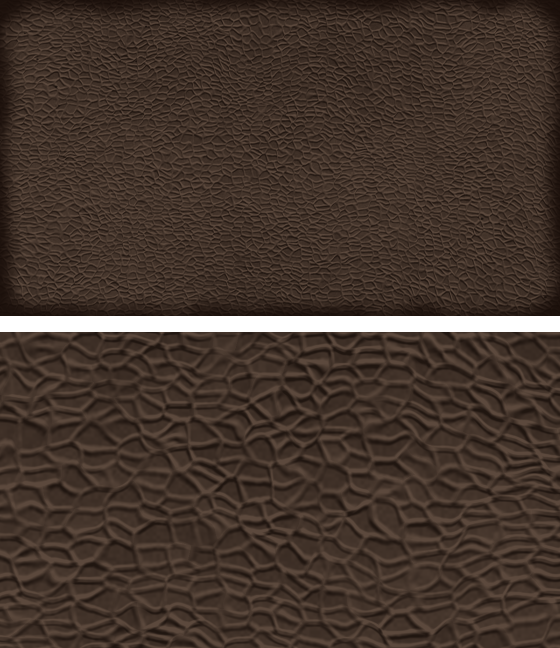
Top, the full canvas; bottom, a detail of the centre.
Write a Shadertoy shader that draws this texture.

```glsl
const vec3 DARK_HIDE = vec3(0.160, 0.115, 0.090);
const vec3 LIGHT_HIDE = vec3(0.335, 0.265, 0.220);
const vec3 BURNT_EDGE = vec3(0.095, 0.052, 0.034);
const vec3 PIT_COLOR = vec3(0.085, 0.055, 0.040);
const vec2 GRAIN_SIZE = vec2(0.030, 0.0165);  // in canvas heights
const float CREASE_WIDTH = 0.34;
const float CREASE_LIGHT = 0.68;
const float CREASE_SHADOW = 0.60;
const float SHADOW_DROP = 0.0055;
const float BASE_TONE = 0.50;
const float PIT_SPACING = 0.06;
const float PIT_CHANCE = 0.42;
const float PIT_RADIUS = 0.0048;
const int SAMPLES = 2;

float hash(vec2 p) {
    vec3 q = fract(vec3(p.xyx) * 0.1031);
    q += dot(q, q.yzx + 33.33);
    return fract((q.x + q.y) * q.z);
}

vec2 hash2(vec2 p) {
    return vec2(hash(p), hash(p + 57.3));
}

float noise(vec2 p) {
    vec2 i = floor(p), f = fract(p);
    f = f * f * (3.0 - 2.0 * f);
    return mix(mix(hash(i), hash(i + vec2(1, 0)), f.x),
               mix(hash(i + vec2(0, 1)), hash(i + vec2(1, 1)), f.x), f.y);
}

// Bends the rows of grain and makes them wavy
vec2 warp(vec2 p) {
    float bend = 0.09 * p.x + 0.06 * (p.x - 0.8) * (p.x - 0.8);
    vec2 sway = vec2(noise(p * 4.0), noise(p * 5.0 + 20.0)) - 0.5;
    vec2 ripple = vec2(noise(p * 45.0 + 7.0), noise(p * 45.0 + 31.0)) - 0.5;
    return p + vec2(0.0, bend) + sway * 0.07 + ripple * 0.012;
}

// x: crease strength, y: random value of the grain cell
vec2 grain(vec2 p) {
    vec2 q = warp(p) / GRAIN_SIZE + 40.0;
    vec2 cell = floor(q);
    float nearest = 9.0, second = 9.0, tint = 0.0;
    for (int y = -1; y <= 1; y++)
    for (int x = -1; x <= 1; x++) {
        vec2 id = cell + vec2(x, y);
        float d = length(id + 0.1 + 0.8 * hash2(id) - q);
        if (d < nearest) {
            second = nearest;
            nearest = d;
            tint = hash(id + 91.0);
        } else {
            second = min(second, d);
        }
    }
    return vec2(1.0 - smoothstep(0.0, CREASE_WIDTH, second - nearest), tint);
}

float leatherTone(vec2 p) {
    vec2 here = grain(p);
    float above = grain(p + vec2(0.001, SHADOW_DROP)).x;
    float strength = 0.65 + 0.7 * noise(p * 28.0 + 3.0);
    float tone = BASE_TONE + strength * (CREASE_LIGHT * here.x - CREASE_SHADOW * above);
    tone += 0.20 * (here.y - 0.5);
    tone += 0.22 * (noise(p * 2.5 + 11.0) - 0.5);
    tone += 0.18 * (noise(p * 260.0) - 0.5);
    return clamp(tone, -0.2, 1.15);
}

// Small dark pits in two opposite corners
float pits(vec2 p, float aspect) {
    vec2 cell = floor(p / PIT_SPACING);
    float cover = 0.0;
    for (int y = -1; y <= 1; y++)
    for (int x = -1; x <= 1; x++) {
        vec2 id = cell + vec2(x, y);
        vec2 center = (id + hash2(id + 13.0)) * PIT_SPACING;
        float corner = abs(center.x / aspect - center.y);
        float present = step(0.55, corner) * step(hash(id + 5.0), PIT_CHANCE);
        float radius = PIT_RADIUS * mix(0.5, 1.1, hash(id + 29.0));
        float d = length((p - center) * vec2(0.9, 1.1));
        d += 0.002 * (noise(p * 300.0) - 0.5);
        cover = max(cover, present * (1.0 - smoothstep(radius * 0.4, radius * 1.2, d)));
    }
    return cover;
}

// Scorched rim with rounded corners
float burn(vec2 p, float aspect) {
    vec2 halfSize = 0.5 * vec2(aspect, 1.0);
    vec2 d = abs(p - halfSize) - halfSize + 0.13;
    float rim = length(max(d, 0.0)) + min(max(d.x, d.y), 0.0) - 0.13;
    rim += 0.03 * (noise(p * 9.0) - 0.5) + 0.012 * (noise(p * 90.0) - 0.5);
    return smoothstep(-0.065, 0.018, rim);
}

void mainImage(out vec4 fragColor, in vec2 fragCoord) {
    float aspect = iResolution.x / iResolution.y;
    vec3 color = vec3(0.0);
    for (int j = 0; j < SAMPLES; j++)
    for (int i = 0; i < SAMPLES; i++) {
        vec2 offset = (vec2(i, j) + 0.5) / float(SAMPLES) - 0.5;
        vec2 p = (fragCoord + offset) / iResolution.y;
        vec3 hide = mix(DARK_HIDE, LIGHT_HIDE, leatherTone(p));
        hide = mix(hide, PIT_COLOR, 0.85 * pits(p, aspect));
        color += mix(hide, BURNT_EDGE, 0.9 * burn(p, aspect));
    }
    fragColor = vec4(color / float(SAMPLES * SAMPLES), 1.0);
}
```
